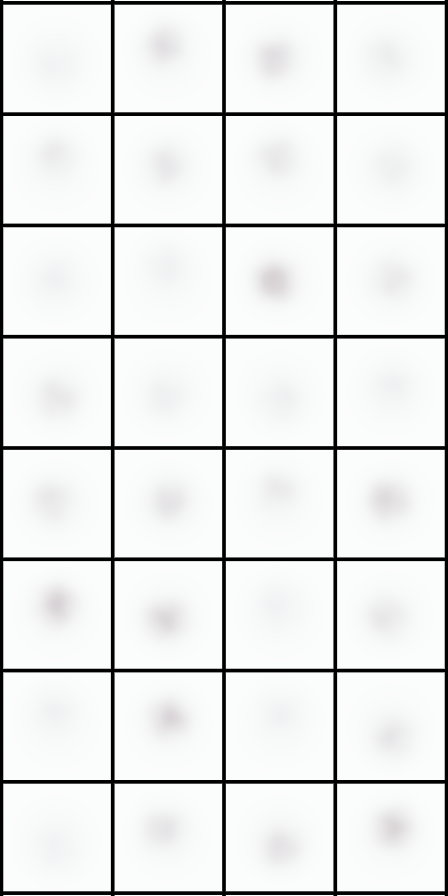
A Shadertoy shader for this pattern:

```glsl
// White square tiles with thin black joints and a faint soft smudge in each tile.

const float PITCH = 0.2484;        // tile size, in canvas widths
const float JOINT_HALF = 0.0165;   // half joint width, in tiles
const vec3 PAPER = vec3(0.984, 0.990, 0.987);
const vec3 JOINT = vec3(0.0);

vec3 hash3(vec2 p) {
    vec3 q = fract(p.xyx * vec3(0.1031, 0.1030, 0.0973));
    q += dot(q, q.yxz + 33.33);
    return fract((q.xxy + q.yzz) * q.zyx);
}

float gradientNoise(vec2 p) {
    vec2 i = floor(p);
    vec2 f = p - i;
    vec2 u = f * f * f * (f * (f * 6.0 - 15.0) + 10.0);
    vec4 corner;
    for (int k = 0; k < 4; k++) {
        vec2 o = vec2(k & 1, k >> 1);
        float angle = 6.2832 * hash3(i + o + 57.0).x;
        corner[k] = dot(vec2(cos(angle), sin(angle)), f - o);
    }
    return mix(mix(corner.x, corner.y, u.x), mix(corner.z, corner.w, u.x), u.y);
}

// Coverage of the joints around each tile, smoothed over one pixel.
float jointCoverage(vec2 local, float halfWidth, float pixel) {
    vec2 edge = 0.5 - abs(local);
    float d = min(edge.x, edge.y) - halfWidth;
    return clamp(0.5 - d / pixel, 0.0, 1.0);
}

// Soft spot with a slightly uneven outline.
float smudge(vec2 local, vec2 centre, float radius, vec2 seed) {
    vec2 d = local - centre;
    float uneven = gradientNoise(local * 5.0 + seed);
    return exp(-dot(d, d) / (radius * radius)) * (1.0 + 0.45 * uneven);
}

void mainImage(out vec4 fragColor, in vec2 fragCoord) {
    vec2 grid = (fragCoord - 0.5 * iResolution.xy) / (iResolution.x * PITCH);
    float pixel = 1.0 / (iResolution.x * PITCH);
    vec2 tile = floor(grid);
    vec2 local = grid - tile - 0.5;

    // Each tile varies in smudge position, strength and size.
    vec3 rnd = hash3(tile + 19.0);
    vec2 centre = vec2(0.07, 0.30) * (rnd.xy - 0.5) - vec2(0.01, 0.0);
    float strength = 0.025 + 0.13 * rnd.z * rnd.z * rnd.z;
    float radius = mix(0.21, 0.16, rnd.z);
    float spot = smudge(local, centre, radius, tile * 7.3);

    // Faint smudges lean violet, strong ones lean rose.
    vec3 absorb = mix(vec3(1.05, 1.10, 0.85), vec3(0.92, 1.12, 1.03), rnd.z);
    vec3 color = PAPER - strength * spot * absorb;
    color -= 0.010 * smoothstep(0.5, 0.05, length(local));

    color = mix(color, JOINT, jointCoverage(local, JOINT_HALF, pixel));
    fragColor = vec4(color, 1.0);
}
```
